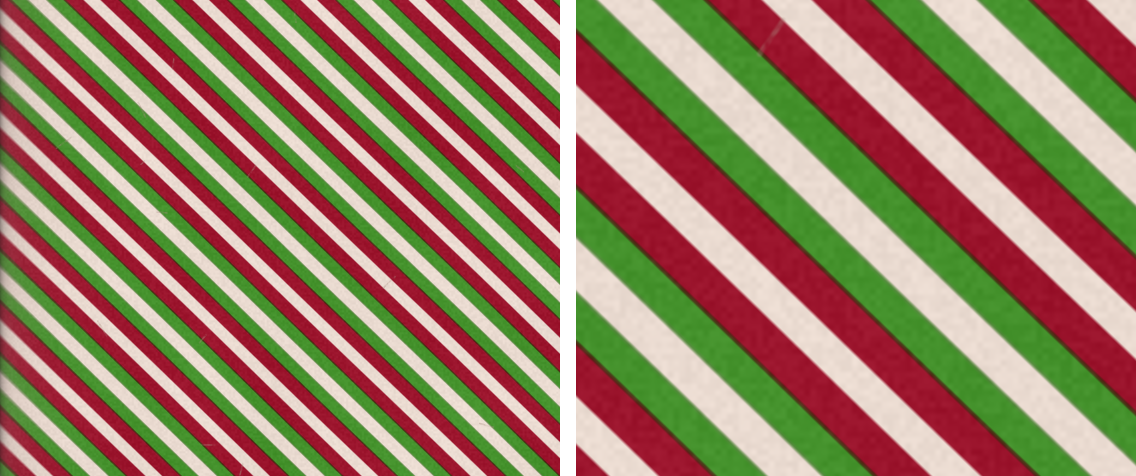
Left, the full canvas; right, a detail of the centre.
This pattern is drawn by a Shadertoy shader. Its source:

```glsl
float hash(vec2 p) {
    vec3 q = fract(p.xyx * vec3(0.1031, 0.1030, 0.0973));
    q += dot(q, q.yzx + 33.33);
    return fract((q.x + q.y) * q.z);
}

float noise(vec2 p) {
    vec2 i = floor(p), f = fract(p);
    f = f * f * (3.0 - 2.0 * f);
    return mix(mix(hash(i), hash(i + vec2(1, 0)), f.x),
               mix(hash(i + vec2(0, 1)), hash(i + vec2(1, 1)), f.x), f.y);
}

// Mirrored stripes: white, red, green, white, green, red
vec3 stripes(float phase, float soft) {
    float d = abs(fract(phase + 0.5) - 0.5);
    vec3 white = vec3(0.92, 0.86, 0.82);
    vec3 red = vec3(0.61, 0.08, 0.175);
    vec3 green = vec3(0.27, 0.575, 0.175);
    vec3 col = mix(white, red, smoothstep(-soft, soft, d - 0.077));
    col = mix(col, green, smoothstep(-soft, soft, d - 0.25));
    col = mix(col, white, smoothstep(-soft, soft, d - 0.413));

    // Dark overprint where red meets green, grey fringe where green meets white
    float seam = 1.0 - smoothstep(0.003, 0.006 + soft, abs(d - 0.25));
    float fringe = 1.0 - smoothstep(0.0, 0.008 + soft, abs(d - 0.409));
    col = mix(col, vec3(0.27, 0.15, 0.07), 0.7 * seam);
    return mix(col, vec3(0.42, 0.50, 0.33), 0.4 * fringe);
}

// Sparse short scratches and rubbed spots
float scuffs(vec2 p) {
    float wear = 0.0;
    for (int i = 0; i < 14; i++) {
        float k = float(i);
        vec2 center = vec2(hash(vec2(k, 3.7)) * 1.18, hash(vec2(k, 9.2)));
        float angle = 6.2832 * hash(vec2(k, 5.1));
        vec2 dir = vec2(cos(angle), sin(angle));
        vec2 q = p - center;
        float along = dot(q, dir);
        float len = 0.004 + 0.016 * hash(vec2(k, 1.3));
        float dist = length(q - dir * clamp(along, -len, len));
        wear += (1.0 - smoothstep(0.0005, 0.003, dist)) * noise(p * 230.0 + k);
    }
    return min(wear, 1.0);
}

void mainImage(out vec4 fragColor, in vec2 fragCoord) {
    vec2 p = fragCoord / iResolution.y;
    float edge = exp(-p.x * 14.0);

    // Diagonal phase with a slight paper warp
    float phase = (0.9664 - p.y - 0.96 * p.x) / 0.2187;
    phase += 0.02 * (noise(p * 3.0) - 0.5);
    float soft = max(0.9 / iResolution.y / 0.158, 0.009) + 0.022 * edge;
    vec3 col = stripes(phase, soft);

    // Paper grain and uneven ink
    col += 0.045 * (noise(p * 240.0) - 0.5) + 0.025 * (noise(p * 7.0) - 0.5);

    // Faded, shaded left margin
    col = mix(col, vec3(0.60, 0.50, 0.48), 0.28 * edge);
    col *= 1.0 - 0.35 * exp(-p.x * 130.0);

    // Wear
    col = mix(col, vec3(0.66, 0.55, 0.50), 0.5 * scuffs(p));
    fragColor = vec4(clamp(col, 0.0, 1.0), 1.0);
}
```
